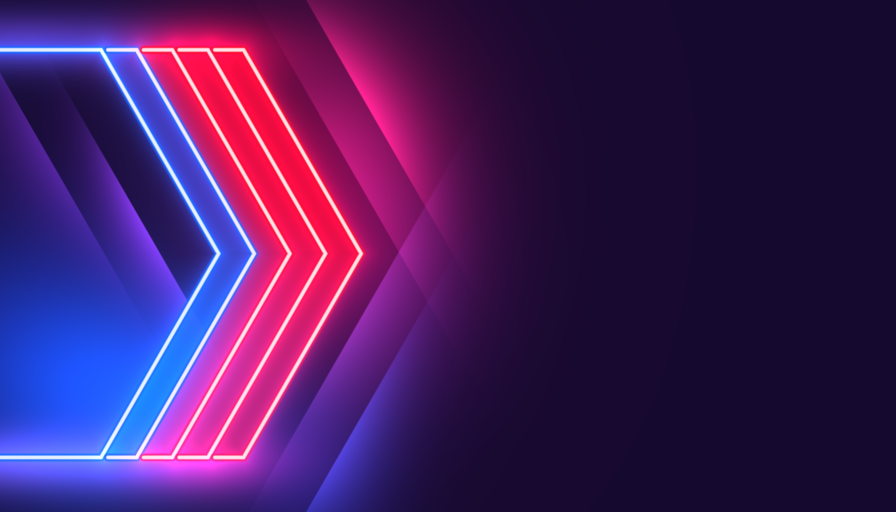
Write a WebGL 1 fragment shader that draws this background.

```glsl
precision highp float;
// Five nested neon chevrons, two blue and three red, on a dark violet ground.
// Soft blobs of light colour the ground, slanted edges cut them into panes,
// and the tubes are segment distances mirrored about the chevron axis.

uniform vec2 u_resolution;

#define AXIS_Y 0.5046
#define HALF_HEIGHT 0.398
#define SLANT 0.577
#define FIRST_TIP 0.427
#define TIP_STEP 0.0696
#define BAR_LENGTH 0.056
#define CORE_WIDTH 0.0042
#define TUBE_WIDTH 0.0105
#define HALO_WIDTH 0.016

const vec3 NIGHT = vec3(0.088, 0.036, 0.185);
const vec3 BLUE = vec3(0.06, 0.40, 1.0);
const vec3 RED = vec3(1.0, 0.04, 0.17);
const vec3 PINK = vec3(1.0, 0.12, 0.42);
const vec3 VIOLET = vec3(0.42, 0.16, 0.68);

// Gaussian light with separate radii
float blob(vec2 p, vec2 center, vec2 radius) {
  vec2 d = (p - center) / radius;
  return exp(-dot(d, d));
}

float segment(vec2 p, vec2 a, vec2 b) {
  vec2 ab = b - a;
  return length(p - a - ab * clamp(dot(p - a, ab) / dot(ab, ab), 0.0, 1.0));
}

float softStep(float d) {
  float aa = 1.2 / u_resolution.y;
  return smoothstep(-aa, aa, d);
}

// Light that starts sharply at an edge and fades on its positive side
float pane(float d, float fade) {
  return softStep(d) * exp(-max(d, 0.0) / fade);
}

vec3 ambient(vec2 p) {
  vec3 c = NIGHT;
  c += vec3(0.30, 0.00, 0.07) * blob(p, vec2(0.66, 0.70), vec2(0.26, 0.30));
  c += vec3(0.13, 0.02, 0.12) * blob(p, vec2(0.74, 0.46), vec2(0.22, 0.26));
  c += vec3(0.02, 0.26, 0.66) * blob(p, vec2(0.24, 0.23), vec2(0.25, 0.20));
  c += vec3(0.01, 0.10, 0.34) * blob(p, vec2(0.02, 0.34), vec2(0.26, 0.25));
  c += vec3(0.04, 0.06, 0.22) * blob(p, vec2(0.60, 0.06), vec2(0.15, 0.17));
  // Halos around the horizontal bars
  c += vec3(0.22, 0.14, 0.42) * blob(p, vec2(0.04, 0.92), vec2(0.24, 0.055));
  c += vec3(0.30, 0.16, 0.40) * blob(p, vec2(0.04, 0.10), vec2(0.24, 0.060));
  c += vec3(0.48, 0.00, 0.10) * blob(p, vec2(0.40, 0.90), vec2(0.15, 0.060));
  c += vec3(0.48, 0.05, 0.26) * blob(p, vec2(0.40, 0.10), vec2(0.15, 0.060));
  return c;
}

vec3 slantedPanes(vec2 p) {
  float falling = p.x - SLANT * (1.0 - p.y);
  float rising = p.x - SLANT * p.y;
  vec3 c = vec3(0.0);
  // Outer panes, lit to the right
  c += vec3(0.28, 0.06, 0.18) * pane(falling - 0.495, 0.16)
     * blob(p, vec2(0.70, 0.68), vec2(0.17, 0.25));
  c += vec3(0.56, 0.08, 0.26) * pane(falling - 0.598, 0.085)
     * blob(p, vec2(0.70, 0.80), vec2(0.20, 0.22));
  c += vec3(0.25, 0.12, 0.36) * pane(rising - 0.486, 0.11)
     * blob(p, vec2(0.70, 0.34), vec2(0.20, 0.26));
  c += vec3(0.12, 0.15, 0.42) * pane(rising - 0.598, 0.085)
     * blob(p, vec2(0.68, 0.13), vec2(0.20, 0.24));
  // Inner panes, lit to the left
  c += VIOLET * pane(0.027 - falling, 0.07)
     * blob(p, vec2(0.29, 0.56), vec2(0.16, 0.22));
  c += VIOLET * 0.55 * pane(-0.082 - falling, 0.09)
     * blob(p, vec2(0.08, 0.70), vec2(0.20, 0.24));
  return c;
}

// Tinted glass between the tubes
vec3 glass(vec3 c, vec2 p, float s) {
  float inside = softStep(HALF_HEIGHT - abs(p.y - AXIS_Y));
  float low = 1.0 - smoothstep(0.22, 0.62, p.y);
  float last = FIRST_TIP + 4.0 * TIP_STEP;
  float blueCell = softStep(s - FIRST_TIP) * softStep(FIRST_TIP + TIP_STEP - s);
  float redCells = softStep(s - FIRST_TIP - TIP_STEP) * softStep(last - s);
  vec3 blueTint = mix(vec3(0.22, 0.17, 0.58), vec3(0.04, 0.44, 0.92), low);
  vec3 magenta = mix(vec3(0.70, 0.20, 0.64), vec3(0.56, 0.11, 0.38),
                     smoothstep(0.52, 0.66, s));
  vec3 redTint = mix(vec3(0.72, 0.03, 0.18), magenta, low);
  c = mix(c, blueTint, 0.75 * inside * blueCell);
  return mix(c, redTint, 0.82 * inside * redCells);
}

void main() {
  vec2 p = gl_FragCoord.xy / u_resolution.y;
  vec2 q = vec2(p.x, abs(p.y - AXIS_Y));
  float s = q.x + SLANT * q.y;
  vec3 color = glass(ambient(p) + slantedPanes(p), p, s);

  // Neon tubes: halo, coloured wall, white core
  for (int i = 0; i < 5; i++) {
    float n = float(i);
    vec2 tip = vec2(FIRST_TIP + n * TIP_STEP, 0.0);
    vec2 corner = vec2(tip.x - SLANT * HALF_HEIGHT, HALF_HEIGHT);
    float reach = n < 0.5 ? 1.0 : BAR_LENGTH;
    float d = min(segment(q, tip, corner),
                  segment(q, corner, corner - vec2(reach, 0.0)));
    vec3 neon = n < 1.5 ? BLUE : mix(PINK, RED, smoothstep(0.25, 0.6, p.y));
    color += neon * (0.42 * exp(-d / HALO_WIDTH) + 0.10 * exp(-d / 0.06));
    color = mix(color, neon, 0.9 * (1.0 - smoothstep(0.4 * TUBE_WIDTH, TUBE_WIDTH, d)));
    vec3 core = mix(neon, vec3(1.0), 0.88);
    color = mix(color, core, 1.0 - smoothstep(0.35 * CORE_WIDTH, 1.4 * CORE_WIDTH, d));
  }
  gl_FragColor = vec4(clamp(color, 0.0, 1.0), 1.0);
}
```
